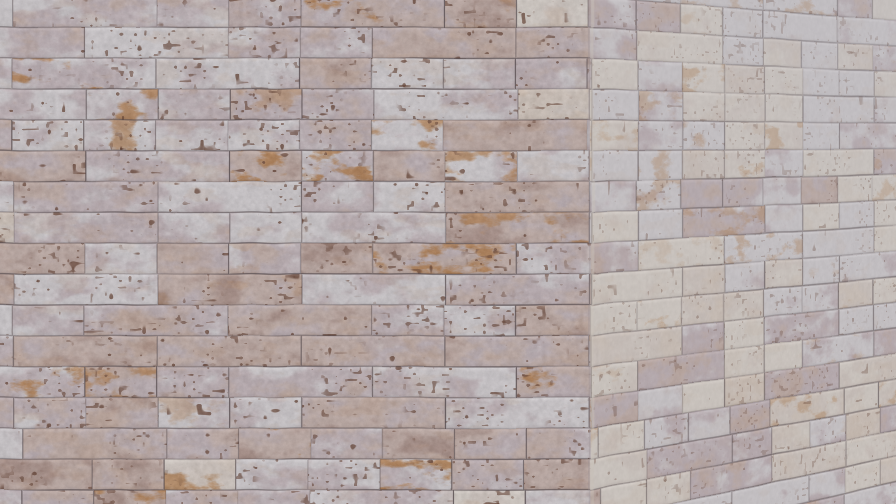
Reproduce this texture procedurally as a WebGL 2 fragment shader.

```glsl
#version 300 es
precision highp float;
// Two walls of split travertine courses meeting at an outer corner.
uniform vec2 u_resolution;
out vec4 fragColor;

const float CORNER_X = 1.172;
const float HORIZON_Y = 0.722;
const float COURSE = 0.0612;      // height of one course
const float FIRST_COURSE = 0.028; // lowest full bed joint
const float PANEL = 7.0;          // courses in one prefabricated panel

const vec3 PALE = vec3(0.76, 0.745, 0.755);
const vec3 CREAM = vec3(0.79, 0.76, 0.725);
const vec3 MAUVE = vec3(0.70, 0.655, 0.67);
const vec3 TAN = vec3(0.71, 0.645, 0.625);
const vec3 DUSKY = vec3(0.63, 0.545, 0.52);
const vec3 RUST = vec3(0.65, 0.47, 0.31);
const vec3 PIT = vec3(0.40, 0.28, 0.23);
const vec3 JOINT = vec3(0.34, 0.30, 0.31);

float hash(vec2 p) {
  vec3 q = fract(vec3(p.xyx) * 0.1031);
  q += dot(q, q.yzx + 33.33);
  return fract((q.x + q.y) * q.z);
}

float noise(vec2 p) {
  vec2 i = floor(p), f = fract(p);
  f = f * f * (3.0 - 2.0 * f);
  return mix(mix(hash(i), hash(i + vec2(1, 0)), f.x),
             mix(hash(i + vec2(0, 1)), hash(i + vec2(1, 1)), f.x), f.y);
}

float fbm(vec2 p) {
  float sum = 0.0, amp = 0.5;
  for (int i = 0; i < 5; i++) {
    sum += amp * noise(p);
    p = mat2(1.6, 1.2, -1.2, 1.6) * p + 7.3;
    amp *= 0.5;
  }
  return sum;
}

float line(float d, float halfWidth, float blur) {
  return 1.0 - smoothstep(max(halfWidth - blur, 0.0), halfWidth + blur, d);
}

// Blends along the stone colours from light to dark.
vec3 stoneRamp(float t) {
  vec3 c = mix(PALE, MAUVE, smoothstep(0.15, 0.42, t));
  c = mix(c, TAN, smoothstep(0.42, 0.65, t));
  return mix(c, DUSKY, smoothstep(0.65, 0.95, t));
}

// Surface of one stone: mottling, rust stains, pits and grain.
vec3 stoneSurface(vec2 p, vec2 id, float bias, float creamShare, float detail) {
  vec2 q = p + 9.0 * vec2(hash(id), hash(id + 4.7));
  float mottle = fbm(q * vec2(16.0, 26.0)) - 0.48;
  vec3 c = stoneRamp(hash(id + 1.3) * 0.62 + mottle * 0.95 + bias);
  c = mix(c, CREAM, step(hash(id + 8.1), creamShare) * 0.7);
  float stained = smoothstep(0.72, 0.95, hash(id + 2.9));
  float stain = smoothstep(0.50, 0.68, fbm(q * vec2(18.0, 36.0) + 31.0));
  c = mix(c, RUST, stain * (0.10 + 0.75 * stained) * detail);
  float cluster = smoothstep(0.40, 0.70, noise(q * 14.0 + 5.0));
  float pits = smoothstep(0.75, 0.90, noise(q * vec2(105.0, 145.0)));
  c = mix(c, PIT, pits * cluster * detail * 0.62);
  float hole = smoothstep(0.91, 0.97, noise(q * vec2(48.0, 62.0) + 17.0));
  c = mix(c, PIT, hole * detail * 0.75);
  return c + (fbm(q * 120.0) - 0.48) * 0.10 * detail;
}

// Lays the courses; halfLength is half of a full stone.
vec3 wall(vec2 p, float halfLength, float offset, float splitShare,
          float side, float blur, float bias) {
  p.y += (noise(vec2(p.x * 22.0, side)) - 0.5) * 0.0018;
  float v = (p.y - FIRST_COURSE) / COURSE;
  float row = floor(v);
  float inPanel = mod(row - 2.0, PANEL);
  float panel = floor((row - 2.0) / PANEL);
  float shift = offset + mod(inPanel, 2.0) * halfLength - 0.017 * min(panel, 0.0);
  shift += (hash(vec2(row, side)) - 0.5) * 0.006;
  float u = (p.x - shift) / (2.0 * halfLength);
  vec2 id = vec2(floor(u) + side * 40.0, row + 60.0);
  float along = fract(u);
  float split = step(hash(id + 6.2), splitShare);
  float piece = split * step(0.5, along);
  float endDist = min(along, 1.0 - along);
  endDist = min(endDist, mix(1.0, abs(along - 0.5), split)) * 2.0 * halfLength;
  id.x = id.x * 2.0 + piece;

  float detail = 1.0 - 0.55 * side;
  vec3 c = stoneSurface(p * vec2(1.0 + 0.5 * side, 1.0), id, bias, 0.05 + 0.33 * side, detail);

  // Ledge light, underside shade and uneven joints.
  float h = fract(v);
  c += 0.035 * smoothstep(0.84, 0.96, h) - 0.03 * (1.0 - smoothstep(0.0, 0.14, h));
  float bedDist = min(h, 1.0 - h) * COURSE;
  float bedRow = floor(v + 0.5);
  float bedDepth = mix(0.18, 0.80, noise(vec2(p.x * 8.0, bedRow * 5.3 + side * 9.0)));
  float endDepth = mix(0.15, 0.85, hash(id + 3.4));
  float joint = max(line(bedDist, 0.0013, blur) * bedDepth,
                    line(endDist, 0.0012, blur) * endDepth);
  return mix(c, JOINT, joint * (1.0 - 0.25 * side));
}

void main() {
  vec2 p = gl_FragCoord.xy / u_resolution.y;
  float pixel = 1.0 / u_resolution.y;
  float fromCorner = p.x - CORNER_X;
  float bias = 0.10 - 0.16 * p.y;

  vec3 left = wall(p, 0.1427, 0.026, 0.38, 0.0, 0.75 * pixel, bias + 0.08);

  // The right wall recedes toward the horizon and falls out of focus.
  float depthScale = 1.0 - 0.28 * max(fromCorner, 0.0);
  vec2 receding = vec2(fromCorner, p.y - HORIZON_Y) / depthScale + vec2(0.0, HORIZON_Y);
  float defocus = 0.75 * pixel + 0.0022 * max(fromCorner, 0.0);
  vec3 right = wall(receding, 0.095, 0.0, 0.55, 1.0, defocus, bias - 0.10);

  float row = floor((p.y - FIRST_COURSE) / COURSE);
  float edge = fromCorner + (hash(vec2(row, 12.0)) - 0.5) * 0.004;
  vec3 c = mix(left, right, smoothstep(-pixel, pixel, edge));
  c = mix(c, CREAM, 0.45 * line(abs(edge - 0.004), 0.003, pixel));
  c = mix(c, MAUVE * 0.86, 0.4 * line(abs(edge + 0.002), 0.001, pixel));

  // Cool haze in the upper right.
  float haze = smoothstep(0.9, 1.9, p.x) * smoothstep(0.2, 1.0, p.y);
  c = mix(c, vec3(0.74, 0.735, 0.76), 0.28 * haze);
  fragColor = vec4(clamp(c, 0.0, 1.0), 1.0);
}
```
